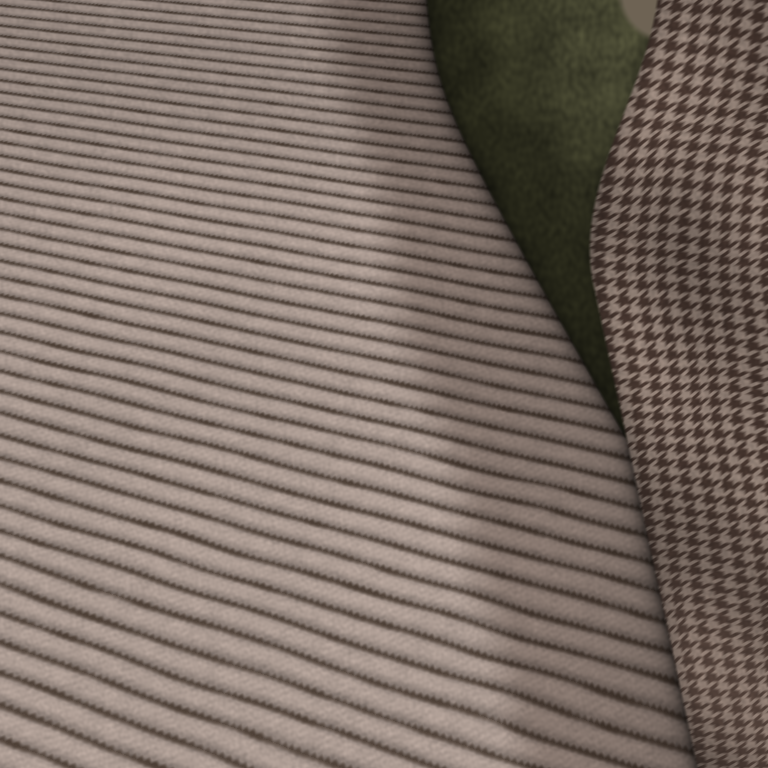
Write a WebGL 2 fragment shader that draws this texture.

```glsl
#version 300 es
precision highp float;
// Ribbed rug receding in perspective, beside a green cushion and a houndstooth throw.
uniform vec2 u_resolution;
out vec4 outColor;

const float TAU = 6.2831853;

vec2 hashGradient(vec2 cell) {
  vec2 h = vec2(dot(cell, vec2(127.1, 311.7)), dot(cell, vec2(269.5, 183.3)));
  return fract(sin(h) * 43758.55) * 2.0 - 1.0;
}

float gradientNoise(vec2 p) {
  vec2 i = floor(p), f = fract(p);
  vec2 s = f * f * (3.0 - 2.0 * f), e = vec2(1.0, 0.0);
  float low = mix(dot(hashGradient(i), f), dot(hashGradient(i + e), f - e), s.x);
  float high = mix(dot(hashGradient(i + e.yx), f - e.yx), dot(hashGradient(i + 1.0), f - 1.0), s.x);
  return mix(low, high, s.y);
}

// Outlines: x of each edge at a given distance below the top
float throwEdge(float t) {
  return 0.693 + 0.215 * t + 0.178 * (1.0 - smoothstep(-0.08, 0.37, t));
}

float cushionEdge(float t) {
  float s = t - 0.1;
  return 0.544 + 0.285 * (s + sqrt(s * s + 0.01));
}

vec3 rug(vec2 p, float edge) {
  // Ribs fan out to the right and widen toward the viewer
  float start = (p.y - 0.10 * p.x) / (1.0 + 0.32 * p.x);
  start += 0.007 * p.y * gradientNoise(p * vec2(7.0, 13.0));
  float depth = 1.09 + start;
  float rib = 62.95 - 94.3 / depth;
  float across = fract(rib);
  float toGroove = fract(rib + 0.5) - 0.5;
  float along = p.x / depth;
  float soften = 0.5 * fwidth(rib);

  // Slanted stitches roughen a thin groove with a soft shoulder above it
  float wear = gradientNoise(vec2(along * 55.0, floor(rib + 0.5) * 3.7));
  float stitch = sin(TAU * (200.0 * along + 2.5 * toGroove + 0.6 * wear));
  float width = 0.085 + 0.022 * stitch + 0.05 * wear;
  float groove = 1.0 - smoothstep(width - 0.07 - soften, width + 0.07 + soften, abs(toGroove + 0.015 * stitch));
  groove *= 0.85 + 0.3 * wear;

  // Rounded rib with a faint twill and fibre grain
  float shade = 1.0 - 0.28 * smoothstep(0.5, 1.0, across) - 0.16 * (1.0 - smoothstep(0.05, 0.3, across));
  shade += 0.018 * p.y * sin(TAU * (150.0 * along + 5.0 * across));
  shade += 0.10 * gradientNoise(p * 190.0) + 0.07 * gradientNoise(p * vec2(45.0, 70.0));
  shade += 0.05 * gradientNoise(p * 5.0);
  vec3 color = mix(vec3(0.68, 0.615, 0.58) * shade, vec3(0.27, 0.215, 0.175), groove * 0.88);
  color *= mix(0.89, 1.0, smoothstep(0.0, 0.35, p.y));

  // Broad cast shadow and contact shadow
  float border = 0.415 + 0.27 * p.y + 0.025 * gradientNoise(p * 6.0) + 0.006 * sin(TAU * across);
  color *= 1.0 - vec3(0.21, 0.23, 0.24) * smoothstep(-0.035, 0.04, p.x - border);
  float gap = max(edge - p.x, 0.0);
  return color * (1.0 - 0.12 * exp(-gap / 0.07) - 0.5 * exp(-gap / 0.011));
}

vec3 cushion(vec2 p, float left, float right) {
  float light = smoothstep(0.0, 0.24, p.x - left) * (1.0 - smoothstep(0.05, 0.5, p.y));
  vec3 color = mix(vec3(0.15, 0.15, 0.095), vec3(0.28, 0.28, 0.195), light);
  color *= 1.0 + 0.3 * gradientNoise(p * vec2(130.0, 100.0)) + 0.35 * gradientNoise(p * 19.0);
  color *= 1.0 - 0.4 * exp(-max(p.x - left, 0.0) / 0.012);
  color *= 1.0 - 0.2 * exp(-max(right - p.x, 0.0) / 0.012);
  // Pale padding tucked in at the top
  float padding = length(p - vec2(0.87, -0.01)) - 0.063;
  return mix(color, vec3(0.43, 0.39, 0.33), 1.0 - smoothstep(-0.006, 0.006, padding));
}

float softSquare(float phase) {
  return smoothstep(-0.85, 0.85, sin(TAU * phase));
}

vec3 houndstooth(vec2 p, float edge) {
  float inside = p.x - edge;
  // Columns lean with the cloth; rows tighten toward the bottom
  vec2 q = vec2((p.x - mix(0.78, edge, 0.55)) * 37.0, p.y * (39.0 + 8.0 * p.y) - inside * 5.0);
  q += vec2(0.5, 0.8) * gradientNoise(p * vec2(9.0, 6.0));
  // Two striped thread sets interlaced by a twill
  float twill = softSquare(2.0 * (q.x + q.y));
  float dark = mix(softSquare(q.y), softSquare(q.x), twill);
  dark = mix(dark, 0.5, 0.25 * smoothstep(0.55, 0.9, p.y));
  vec3 color = mix(vec3(0.56, 0.495, 0.455), vec3(0.255, 0.195, 0.17), dark);
  // Soft folds and thread grain
  float fold = sin(TAU * (2.6 * p.y - 2.2 * inside + 0.05));
  color *= 0.96 + 0.08 * fold + 0.22 * gradientNoise(p * vec2(8.0, 5.0));
  color *= 1.0 + 0.15 * gradientNoise(p * 170.0);
  return color * (1.0 - 0.22 * exp(-max(inside, 0.0) / 0.014));
}

void main() {
  vec2 p = gl_FragCoord.xy / u_resolution;
  p.y = 1.0 - p.y; // measured down from the top
  float throwLeft = throwEdge(p.y);
  float cushionLeft = cushionEdge(p.y);
  vec3 color = rug(p, min(cushionLeft, throwLeft));
  color = mix(color, cushion(p, cushionLeft, throwLeft), smoothstep(-0.003, 0.003, p.x - cushionLeft));
  color = mix(color, houndstooth(p, throwLeft), smoothstep(-0.003, 0.003, p.x - throwLeft));
  outColor = vec4(clamp(color, 0.0, 1.0), 1.0);
}
```
